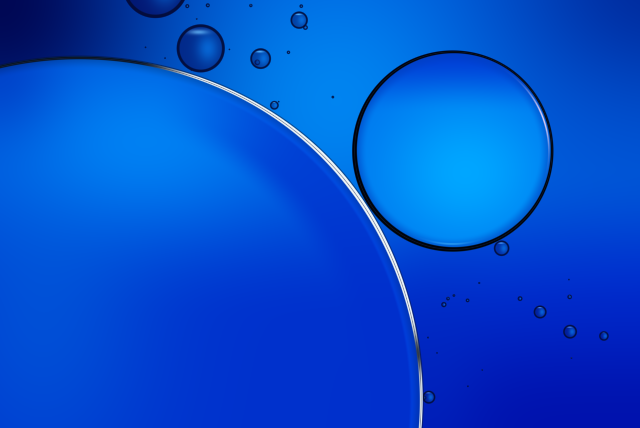
Write a WebGL 1 fragment shader that draws this background.

```glsl
precision highp float;

uniform vec2 u_resolution;

float hash(float n) {
  return fract(sin(n * 12.9898) * 43758.5453);
}

// Soft round spot of light, 1 at its centre
float glow(vec2 p, vec2 centre, vec2 size) {
  vec2 q = (p - centre) / size;
  return exp(-dot(q, q));
}

// Coverage of a disc with a smoothed edge
float disc(float d, float aa) {
  return 1.0 - smoothstep(-aa, aa, d);
}

// Coverage of a line around d = 0
float line(float d, float halfWidth, float aa) {
  return disc(abs(d) - halfWidth, aa);
}

vec3 backdrop(vec2 p) {
  vec3 c = mix(vec3(0.0, 0.07, 0.68), vec3(0.0, 0.17, 0.8), smoothstep(0.0, 0.38, p.y));
  c = mix(c, vec3(0.0, 0.34, 0.85), smoothstep(0.28, 0.62, p.y));
  c = mix(c, vec3(0.0, 0.53, 0.95), 0.95 * glow(p, vec2(0.78, 0.77), vec2(0.36, 0.33)));
  c = mix(c, vec3(0.0, 0.16, 0.76), 0.6 * glow(p, vec2(1.0, 0.12), vec2(0.14, 0.3)));
  // Dark upper corners
  c = mix(c, vec3(0.0, 0.03, 0.33), glow(p, vec2(0.0, 1.0), vec2(0.36, 0.4)));
  return mix(c, vec3(0.0, 0.14, 0.58), 0.85 * glow(p, vec2(1.55, 1.05), vec2(0.36, 0.28)));
}

// Small bubble: shaded body, dark rim and a pale glint
vec3 bubble(vec3 c, vec2 p, vec2 centre, float r, float shade, float aa) {
  vec2 q = (p - centre) / r;
  float d = (length(q) - 1.0) * r;
  vec3 body = mix(c * 0.95, vec3(0.01, 0.09, 0.45), shade);
  body = mix(body, vec3(0.03, 0.48, 0.93), 0.7 * glow(q, vec2(0.3, 0.0), vec2(0.45, 0.6)));
  body += vec3(0.3, 0.4, 0.3) * glow(q, vec2(-0.1, 0.68), vec2(0.4, 0.1));
  c = mix(c, body, disc(d, aa));
  float width = 0.0012 + 0.035 * r;
  return mix(c, vec3(0.01, 0.04, 0.2), 0.85 * line(d + width, width, aa));
}

// Bright lens at the right with a black rim
vec3 smallLens(vec3 c, vec2 p, float aa) {
  vec2 q = p - vec2(1.058, 0.647);
  float d = length(q) - 0.235;
  float a = atan(q.y, q.x);
  vec3 body = mix(vec3(0.0, 0.46, 0.93), vec3(0.0, 0.65, 1.0),
                  glow(q, vec2(0.03, -0.05), vec2(0.19, 0.17)));
  float cap = smoothstep(0.09, 0.23, q.y + 0.25 * q.x * q.x);
  body = mix(body, vec3(0.0, 0.2, 0.82), 0.85 * cap);
  body = mix(body, vec3(0.0, 0.25, 0.75), 0.6 * smoothstep(-0.035, -0.005, d));
  c = mix(c, body, disc(d, aa));
  // Rim, heavier at the lower left
  float width = 0.0042 + 0.0016 * cos(a + 2.4);
  c = mix(c, vec3(0.0, 0.01, 0.04), line(d + width, width, aa));
  c = mix(c, vec3(0.15, 0.24, 0.4), 0.4 * line(d + width, 0.0006, aa));
  // Pale glints
  float arc = exp(-pow((a - 0.35) / 0.32, 2.0));
  c = mix(c, vec3(0.86, 0.8, 0.95), arc * line(d + 0.0105, 0.0018, aa));
  float low = exp(-pow((a + 1.6) / 0.2, 2.0));
  return mix(c, vec3(0.3, 0.75, 1.0), 0.5 * low * line(d + 0.018, 0.002, aa));
}

// Huge lens at the lower left
vec3 largeLens(vec3 c, vec2 p, float aa) {
  vec2 q = p - vec2(0.182, 0.0625);
  float r = length(q);
  float a = atan(q.y, q.x);
  // Slight bulge along the diagonal
  float d = r - 0.805 - 0.009 * glow(vec2(a, 0.0), vec2(0.78, 0.0), vec2(0.45, 1.0));
  vec3 body = mix(vec3(0.0, 0.19, 0.8), vec3(0.0, 0.33, 0.86), smoothstep(0.25, 0.65, p.y));
  body = mix(body, vec3(0.0, 0.34, 0.85), 0.8 * glow(p, vec2(0.1, 0.3), vec2(0.27, 0.45)));
  body = mix(body, vec3(0.0, 0.52, 0.96), 0.9 * glow(p, vec2(0.34, 0.67), vec2(0.34, 0.2)));
  body = mix(body, vec3(0.0, 0.2, 0.74), 0.6 * glow(p, vec2(0.0, 0.83), vec2(0.14, 0.15)));
  // Inner refraction bands on the right side
  float side = 1.0 - smoothstep(0.8, 1.35, a);
  float band = smoothstep(0.64, 0.72, r);
  body = mix(body, vec3(0.0, 0.18, 0.8), 0.65 * side * band);
  body += vec3(0.0, 0.06, 0.06) * side * smoothstep(-0.032, -0.024, d);
  body *= 1.0 - 0.2 * smoothstep(-0.03, 0.0, d);
  c = mix(c, body, disc(d, aa));
  // Rim turning from dark to white
  float lit = 1.0 - smoothstep(1.2, 1.4, a);
  lit *= 1.0 - 0.8 * exp(-pow((a - 0.14) / 0.055, 2.0));
  vec3 rim = mix(vec3(0.03, 0.08, 0.13), vec3(0.93, 0.96, 0.97), lit);
  float width = 0.0032 + 0.0028 * exp(-pow((a - 0.65) / 0.4, 2.0));
  c = mix(c, rim, line(d + 0.003, width, aa));
  c = mix(c, vec3(0.12, 0.15, 0.3), 0.65 * line(d + 0.0035, 0.0006, aa));
  return mix(c, vec3(0.02, 0.06, 0.2), 0.6 * line(d - width + 0.002, 0.001, aa));
}

void main() {
  vec2 p = gl_FragCoord.xy / u_resolution.y;
  float aa = 0.8 / u_resolution.y;
  vec3 c = backdrop(p);

  // Tiny scattered bubbles, above and at the lower right
  for (int i = 0; i < 28; i++) {
    float n = float(i) + 1.0;
    vec2 h = vec2(hash(n), hash(n + 41.3));
    vec2 centre = mod(n, 2.0) < 0.5 ? vec2(0.34, 0.74) + h * vec2(0.45, 0.25)
                                    : vec2(0.99, 0.04) + h * vec2(0.43, 0.34);
    c = bubble(c, p, centre, 0.0015 + 0.006 * pow(hash(n + 7.7), 3.0), 0.3, aa);
  }

  // Larger bubbles
  c = bubble(c, p, vec2(0.363, 1.035), 0.077, 0.95, aa);
  c = bubble(c, p, vec2(0.469, 0.887), 0.056, 0.65, aa);
  c = bubble(c, p, vec2(0.609, 0.863), 0.024, 0.5, aa);
  c = bubble(c, p, vec2(0.699, 0.953), 0.020, 0.5, aa);
  c = bubble(c, p, vec2(0.641, 0.754), 0.010, 0.4, aa);
  c = bubble(c, p, vec2(1.172, 0.420), 0.018, 0.4, aa);
  c = bubble(c, p, vec2(1.262, 0.271), 0.015, 0.4, aa);
  c = bubble(c, p, vec2(1.332, 0.225), 0.016, 0.4, aa);
  c = bubble(c, p, vec2(1.411, 0.215), 0.011, 0.4, aa);
  c = bubble(c, p, vec2(1.002, 0.072), 0.015, 0.4, aa);

  c = smallLens(c, p, aa);
  c = largeLens(c, p, aa);
  gl_FragColor = vec4(c, 1.0);
}
```
